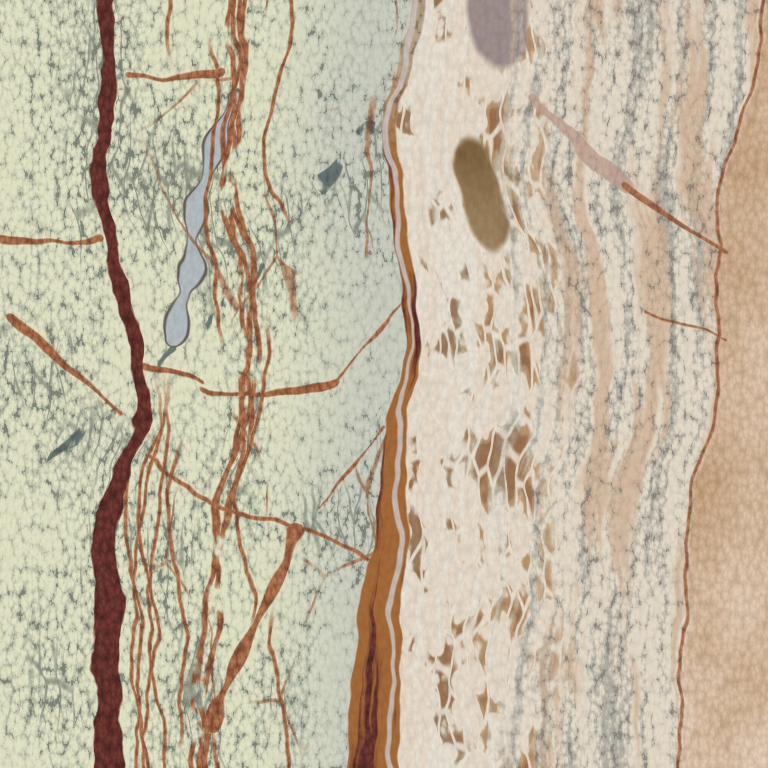
Give the GLSL for this texture, as a Shadertoy shader.

```glsl
// Marble slab: green panel with rust and maroon veins, brown seam, white net and
// cream streaks. Cellular noise makes the grain, layered sines bend the veins.

vec2 hash2(vec2 p) {
  return fract(sin(vec2(dot(p, vec2(127.1, 311.7)), dot(p, vec2(269.5, 183.3)))) * 43758.5);
}

// x: distance to the nearest point, y: gap to the second
vec2 cells(vec2 p) {
  vec2 id = floor(p), f = fract(p);
  float near = 9., second = 9.;
  for (int k = 0; k < 9; k++) {
    vec2 o = vec2(k % 3 - 1, k / 3 - 1);
    float d = length(o + hash2(id + o) - f);
    second = min(second, max(near, d));
    near = min(near, d);
  }
  return vec2(near, second - near);
}

float mottle(vec2 p) {
  float sum = 0., amp = .5;
  for (int i = 0; i < 3; i++) {
    sum += amp * cells(p).x;
    p = p * 2.1 + 5.3;
    amp *= .5;
  }
  return clamp(.5 + 2.2 * (sum - .41), 0., 1.);
}

vec2 sway(vec2 p) {
  vec2 s = vec2(0);
  float f = 9.;
  for (int i = 0; i < 6; i++) {
    s += sin(p.yx * f + s.yx * f * .4 + float(i) * vec2(1.7, 2.9)) / f;
    f *= 1.8;
  }
  return s;
}

float ramp(float a, float b, float x) { return smoothstep(a, b, x); }

float cover(float d, float w) { return 1. - ramp(w - .0015, w + .0015, abs(d)); }

float vein(vec2 p, vec4 ends, float w) {
  vec2 d = ends.zw - ends.xy, a = p - ends.xy;
  float t = clamp(dot(a, d) / dot(d, d), 0., 1.);
  return cover(length(a - d * t), w * (.85 + .4 * sin(31. * p.x + 67. * p.y)));
}

float blob(vec2 p, vec2 centre, vec2 radius) {
  return 1. - ramp(.85, 1.05, length((p - centre) / radius));
}

void paint(inout vec3 base, vec3 coat, float amount) { base = mix(base, coat, amount); }

void mainImage(out vec4 fragColor, in vec2 fragCoord) {
  vec2 p = fragCoord / iResolution.xy, q = p + .1 * sway(p);
  float y = p.y, cloud = mottle(q * vec2(7, 4)), grain = mottle(p * vec2(120, 70));
  float streak = mottle(vec2(q.x - .06 * y, y) * vec2(48, 3));
  float spots = mottle(q * vec2(24, 13) + 3.);
  vec3 rust = mix(vec3(.66, .42, .28), vec3(.47, .26, .17), grain);
  vec3 maroon = mix(vec3(.43, .22, .19), vec3(.3, .15, .14), grain);

  // Green panel, bluish near the seam, with flecks and hairlines
  vec3 left = mix(vec3(.85, .85, .74), vec3(.68, .7, .62),
    ramp(.3, .75, .5 * grain + .3 * cloud + .2 * streak));
  paint(left, vec3(.71, .73, .71), .6 * ramp(.32, .5, q.x));
  float hair = 1. - ramp(.02, .14, cells(q * vec2(48, 10)).y);
  paint(left, vec3(.45, .47, .43), max(.75 * ramp(.68, 1., grain + .5 * cloud - .25),
    .6 * hair * ramp(.45, .8, cloud)));

  // Broken dark diagonal and blue-grey vein
  float dashes = vein(q, vec4(0, .35, .5, .82), .008) * ramp(.45, .6, spots);
  paint(left, vec3(.3, .36, .35), .8 * dashes);
  vec4 blue = vec4(.31, .88, .21, .56);
  paint(left, vec3(.4, .36, .34), vein(q, blue, .014));
  paint(left, vec3(.68, .71, .72), vein(q, blue, .011));

  // Rust net, upright strands and branches
  float net = 1. - ramp(.008, .035, cells(q * vec2(9, 5) + 1.7).y);
  float red = .7 * net * ramp(.16, .24, p.x) * ramp(.4, .6, cloud);
  for (float k = 0.; k < 4.; k++) {
    float bend = .01 * sin(y * (11. + 3. * k) + k * 2.4);
    float side = cover(q.x - .178 - .01 * k - bend, .0022) * (1. - ramp(.42, .54, y));
    float core = cover(q.x - .262 - .05 * ramp(0., .5, y) - bend, .0032) * ramp(.1, .35, spots);
    float lone = cover(q.x - .235 - .045 * k - bend, .0024) * ramp(.1, .4, sin(y * 7. + k * 2.6));
    red = max(red, max(side, max(core, lone)));
  }
  vec4 branches[9] = vec4[9](
    vec4(.17, .53, .25, .51), vec4(.25, .5, .42, .49), vec4(0, .69, .13, .69),
    vec4(0, .59, .14, .47), vec4(.17, .91, .29, .92), vec4(.39, .3, .28, .07),
    vec4(.42, .49, .52, .6), vec4(.5, .43, .42, .33), vec4(.19, .41, .48, .26));
  for (int i = 0; i < 9; i++)
    red = max(red, vein(q, branches[i], i < 5 ? .005 : i == 5 ? .009 : .002));
  paint(left, rust, .92 * red);

  // Main maroon vein
  float trunk = q.x - .145 - .025 * exp(-70. * (y - .47) * (y - .47));
  paint(left, maroon, cover(trunk, .014 - .008 * ramp(.2, .5, y) + .008 * spots));

  // Tan and brown pockets under a white net
  vec3 stone = mix(vec3(.7, .56, .42), vec3(.72, .69, .61), ramp(.3, .65, streak));
  paint(stone, vec3(.54, .38, .26), .7 * ramp(.6, .85, spots));
  float lace = 1. - ramp(.06, .28, cells(q * vec2(62, 18)).y);
  float chalk = ramp(.45, .62, 1.28 - spots - .28 * ramp(.55, .66, p.x));
  paint(stone, vec3(.91, .88, .83), max(.85 * lace, .8 * chalk));
  paint(stone, vec3(.47, .37, .24) + .15 * cloud, blob(q, vec2(.635, .745), vec2(.032, .08)));
  paint(stone, vec3(.6, .54, .53), blob(q, vec2(.65, .99), vec2(.045, .08)));

  // Cream, grey and pink streaks, tan past the thin line
  vec3 right = mix(vec3(.86, .82, .75), vec3(.67, .66, .62), ramp(.3, .75, .6 * streak + .4 * grain));
  paint(right, vec3(.77, .64, .53), .65 * ramp(.45, .75, mottle(q * vec2(22, 2) + 9.)));
  paint(right, vec3(.5, .47, .44), .6 * ramp(.72, 1., grain + .4 * streak - .2));
  float border = q.x - .885 - .065 * y - .05 * ramp(.6, 1., y);
  paint(right, vec3(.84, .75, .66) - vec3(.14, .2, .26) * (.6 * cloud + .4 * y + .3 * grain - .2),
    ramp(-.002, .008, border));
  paint(stone, right, ramp(.65, .75, q.x + .08 * streak - .04));
  paint(stone, vec3(.72, .6, .54), .8 * vein(q, vec4(.7, .88, .83, .76), .009));
  float crack = max(cover(border, .0022), vein(q, vec4(.83, .6, .93, .56), .002));
  paint(stone, rust, .85 * max(crack, vein(q, vec4(.83, .76, .94, .68), .004)));

  // Brown seam, wider below, with a pale filament
  float edge = q.x - .53 - .02 * ramp(.75, 1., y), girth = .034 - .025 * ramp(0., .6, y);
  vec3 color = mix(left, stone, ramp(-.002, .002, edge));
  paint(color, mix(vec3(.62, .4, .22), maroon, ramp(.45, .8, streak)),
    cover(edge + girth, girth) * (1. - .6 * ramp(.75, .95, y)));
  paint(color, vec3(.77, .73, .71), .9 * cover(edge + .011 + .003 * sin(y * 40.), .0017 + .003 * cloud));
  fragColor = vec4(color * (1.04 - .08 * grain), 1);
}
```
